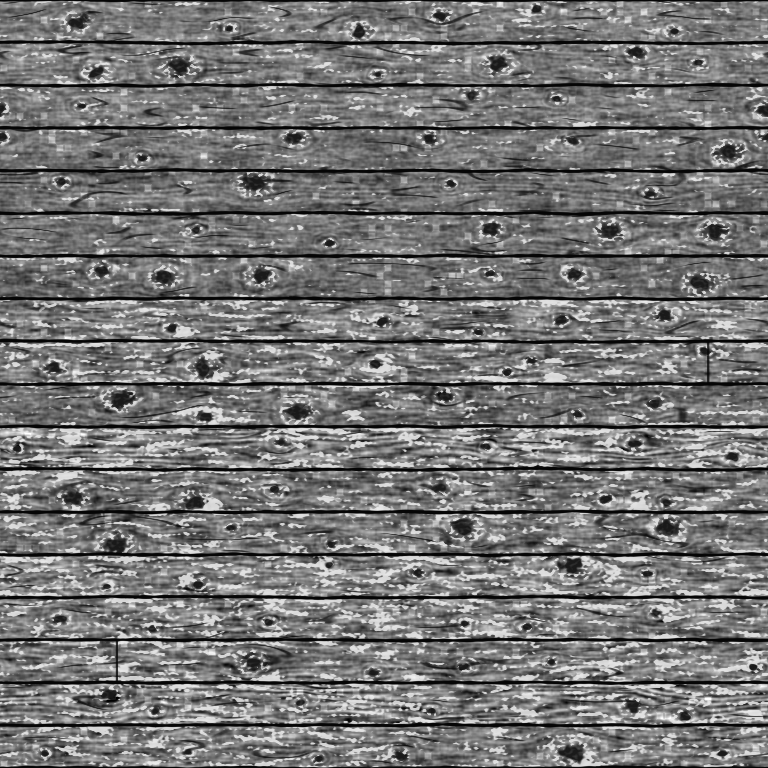
Write a Shadertoy shader that draws this texture.

```glsl
// Weathered grey boards: eighteen horizontal planks parted by thin dark gaps.
// Stretched gradient noise makes the grain, which bends around scattered knots;
// bleached flecks, cracks and wear differ from plank to plank. Wraps sideways.

const float PLANKS = 18.0;          // planks down the canvas
const float GAP_HALF = 0.031;       // half gap width, in plank heights
const float KNOT_SPACING = 3.0;     // one possible knot per this many plank heights
const float KNOT_CHANCE = 0.85;
const float JOINT_CHANCE = 0.15;    // planks with a vertical butt joint
const float PATCH_DENSITY = 16.0 / 3.0;
const float GAP_TONE = 0.02;
const float KNOT_TONE = 0.10;
const float WOOD_TONE = 0.45;
const float BLEACHED_TONE = 0.92;
const float CALM_CONTRAST = 0.12;
const float WORN_CONTRAST = 0.34;
const float TAU = 6.28318;

// Two random values in 0..1 for an integer cell
vec2 hash2(vec2 cell) {
    uvec2 q = uvec2(ivec2(cell)) * 1664525u + 1013904223u;
    q.x += q.y * 1664525u;
    q.y += q.x * 1664525u;
    q ^= q >> 16u;
    q.x += q.y * 1664525u;
    q.y += q.x * 1664525u;
    q ^= q >> 16u;
    return vec2(q & 0xffffu) / 65535.0;
}

float cornerSlope(vec2 cell, vec2 offset, float period) {
    float angle = TAU * hash2(vec2(mod(cell.x, period), cell.y)).x;
    return dot(vec2(cos(angle), sin(angle)), offset);
}

// Gradient noise, roughly -1..1, repeating in x
float noise(vec2 p, float period) {
    vec2 i = floor(p), f = p - i;
    vec2 u = f * f * f * (f * (f * 6.0 - 15.0) + 10.0);
    vec2 e = vec2(0.0, 1.0);
    float low = mix(cornerSlope(i, f, period),
                    cornerSlope(i + e.yx, f - e.yx, period), u.x);
    float high = mix(cornerSlope(i + e, f - e, period),
                     cornerSlope(i + e.yy, f - e.yy, period), u.x);
    return 1.5 * mix(low, high, u.y);
}

// Noise stretched along one plank; frequencies are per plank height
float grain(vec2 p, vec2 frequency, float row, float layer) {
    vec2 q = p * frequency + vec2(0.0, row * 31.37 + layer * 1000.0);
    return noise(q, floor(PLANKS * frequency.x + 0.5));
}

void mainImage(out vec4 fragColor, in vec2 fragCoord) {
    vec2 p = fragCoord / iResolution.xy * PLANKS;
    float pixel = PLANKS / iResolution.y;
    float row = floor(p.y);
    vec2 wood = vec2(p.x, p.y - row);
    vec2 plankRandom = hash2(vec2(row, 700.0));

    // Wear: calm planks above, rougher ones below, uneven along each plank
    float wear = mix(0.22, 0.75, smoothstep(4.0, 9.0, PLANKS - 1.0 - row));
    wear += 0.4 * (plankRandom.x - 0.5) + 0.25 * grain(wood, vec2(1.0 / 3.0, 0.8), row, 1.0);
    wear = clamp(wear, 0.0, 1.0);

    // Knots: dark cores, chipped rims, rings and bent grain
    float dust = grain(wood, vec2(9.0, 13.0), row, 2.0);
    float chips = grain(wood, vec2(6.0, 7.0), row, 3.0);
    float core = 0.0, rim = 0.0, rings = 0.0, bend = 0.0;
    for (int k = -1; k <= 1; k++) {
        float cell = floor(p.x / KNOT_SPACING) + float(k);
        vec2 id = vec2(mod(cell, PLANKS / KNOT_SPACING), row + 300.0);
        vec2 place = hash2(id), kind = hash2(id + 100.0);
        float present = step(kind.y, KNOT_CHANCE);
        float radius = mix(0.07, 0.22, kind.x * kind.x * kind.x);
        vec2 d = wood - vec2((cell + place.x) * KNOT_SPACING, 0.2 + 0.6 * place.y);
        d.x *= 0.7;
        float dist = length(d) / radius + 0.5 * chips;
        core = max(core, present * (1.0 - smoothstep(0.65, 1.15, dist)));
        rim = max(rim, present * smoothstep(0.8, 1.2, dist) * (1.0 - smoothstep(1.5, 2.1, dist)));
        rings += present * sin(dist * 4.5) * exp(-0.5 * max(dist, 0.0));
        bend -= present * 0.8 * d.y * exp(-dot(d, d) / (8.0 * radius * radius));
    }
    vec2 bent = wood + vec2(0.0, bend);

    // Grain: broad tone, streaks, fibres and wavy growth lines
    float broad = grain(bent, vec2(0.5, 2.0), row, 4.0);
    float streak = grain(bent, vec2(1.0, 7.0), row, 5.0);
    float fibre = grain(bent, vec2(3.0, 13.0), row, 6.0);
    float wave = grain(bent, vec2(1.0 / 3.0, 1.5), row, 7.0);
    float growth = sin(TAU * (bent.y * 6.0 + 2.0 * wave)) * smoothstep(0.3, 0.9, plankRandom.y);
    float contrast = mix(CALM_CONTRAST, WORN_CONTRAST, wear);
    float tone = WOOD_TONE + 0.06 * (plankRandom.x - 0.5) + 0.09 * broad + 0.09 * dust;
    tone += contrast * (0.7 * streak + 0.65 * fibre + 0.4 * growth) + 0.22 * rings;

    // Small rectangular patches of uneven fading
    vec2 patchPos = p * PATCH_DENSITY;
    vec2 patchRandom = hash2(floor(patchPos) + 900.0);
    vec2 inset = 0.5 - abs(fract(patchPos) - 0.5);
    float patchShape = smoothstep(0.0, 0.15, min(inset.x, inset.y));
    tone += patchShape * (0.13 * (patchRandom.x - 0.5) + 0.2 * step(0.95, patchRandom.y));

    // Bleached flecks, also chipped around knots and along plank edges
    float edge = 0.5 - abs(wood.y - 0.5);
    float fleck = grain(bent, vec2(1.5, 8.0), row, 8.0) + 0.5 * dust + 0.6 * (wear - 0.5);
    fleck += 0.25 * broad + 0.25 * (1.0 - smoothstep(0.06, 0.16, edge));
    float bleach = max(smoothstep(0.42, 0.78, fleck), rim * smoothstep(-0.05, 0.3, dust));
    tone = mix(tone, BLEACHED_TONE, 0.85 * bleach);

    // Long thin cracks, then knot cores
    float crackLine = abs(grain(bent, vec2(0.5, 3.0), row, 9.0));
    float crackMask = smoothstep(0.1, 0.4, grain(wood, vec2(1.0, 2.0), row, 10.0));
    tone *= 1.0 - 0.65 * crackMask * (1.0 - smoothstep(0.02, 0.11, crackLine));
    tone = mix(tone, KNOT_TONE + 0.12 * max(dust, 0.0), core);

    // Butt joints and the slightly wavering gaps between planks
    vec2 joint = hash2(vec2(row, 500.0));
    float jointLine = 1.0 - smoothstep(0.015, 0.015 + pixel, abs(p.x - joint.x * PLANKS));
    tone = mix(tone, GAP_TONE, 0.8 * jointLine * step(joint.y, JOINT_CHANCE));
    float seam = floor(p.y + 0.5);
    float waver = 0.025 * noise(vec2(p.x, seam * 7.3 + 0.4), PLANKS);
    float ragged = GAP_HALF + 0.012 * noise(vec2(p.x * 4.0, seam * 5.7 + 0.3), PLANKS * 4.0);
    float gapDistance = abs(p.y - seam + waver) - ragged;
    tone = mix(GAP_TONE, tone, smoothstep(-0.5 * pixel, pixel, gapDistance));

    fragColor = vec4(vec3(clamp(tone, 0.0, 1.0)), 1.0);
}
```
